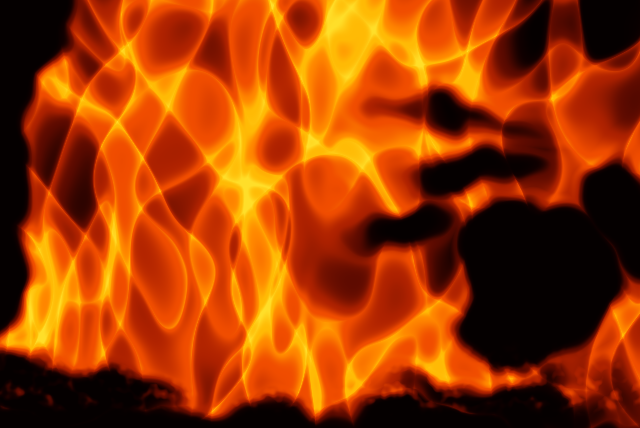
Reproduce this texture procedurally as a Shadertoy shader.

```glsl
// Close view of a wood fire: overlapping flame sheets with bright folds and dark hollows.

float hash(vec2 p) {
    return fract(sin(dot(p, vec2(127.1, 311.7))) * 43758.5453);
}

float cornerSlope(vec2 cell, vec2 offset) {
    float angle = 6.2832 * hash(cell);
    return dot(vec2(cos(angle), sin(angle)), offset);
}

// Gradient noise, roughly -0.6 to 0.6
float noise(vec2 p) {
    vec2 i = floor(p), f = fract(p);
    vec2 u = f * f * f * (f * (f * 6.0 - 15.0) + 10.0);
    vec2 e = vec2(1.0, 0.0);
    return mix(mix(cornerSlope(i, f), cornerSlope(i + e, f - e), u.x),
               mix(cornerSlope(i + e.yx, f - e.yx), cornerSlope(i + 1.0, f - 1.0), u.x), u.y);
}

vec2 sway(vec2 p, float seed) {
    return vec2(noise(p + seed), noise(p + seed + 31.7));
}

// One sheet of flame: crisp on one side of its fold, fading slowly on the other
float flameSheet(vec2 p, float seed) {
    vec2 q = p + 0.34 * sway(p * vec2(2.4, 2.0), seed * 7.3);
    q += 0.07 * sway(p * vec2(5.5, 4.0), seed * 3.1);
    q.x += 0.35 * sin(seed * 2.4) * (p.y - 0.5);
    float depth = noise(q * vec2(2.7 + 0.35 * seed, 1.1 + 0.12 * seed) + seed * 17.3) - 0.03;
    float focus = mix(16.0, 42.0, smoothstep(-0.3, 0.3, noise(p * 3.0 + seed)));
    float body = depth > 0.0 ? exp(-4.5 * depth) : exp(focus * depth);
    return body + 0.3 * exp(-focus * abs(depth));
}

// Approximate signed distance to an elliptical hollow
float hollow(vec2 p, vec2 centre, vec2 radius) {
    return (length((p - centre) / radius) - 1.0) * min(radius.x, radius.y);
}

// Distance into the fire, negative in the dark gaps around and inside it
float fireDistance(vec2 p) {
    float leftEdge = 0.06 + 0.12 * smoothstep(0.65, 0.95, p.y)
                   - 0.08 * (1.0 - smoothstep(0.15, 0.4, p.y));
    float d = min(p.x - leftEdge, p.y - 0.035);
    d = min(d, hollow(p, vec2(1.25, 0.32), vec2(0.16, 0.17)));
    d = min(d, hollow(p, vec2(1.45, 0.48), vec2(0.10, 0.13)));
    d = min(d, hollow(p, vec2(0.93, 0.48), vec2(0.11, 0.055)));
    d = min(d, hollow(p, vec2(1.10, 0.61), vec2(0.11, 0.05)));
    d = min(d, hollow(p, vec2(1.05, 0.75), vec2(0.08, 0.02)));
    d = min(d, hollow(p, vec2(0.14, 0.08), vec2(0.20, 0.08)));
    return min(d, hollow(p, vec2(1.20, 0.06), vec2(0.25, 0.04)));
}

float glow(vec2 p, vec2 centre, vec2 size) {
    vec2 v = (p - centre) / size;
    return exp(-dot(v, v));
}

vec3 fireColor(float heat) {
    vec3 c = mix(vec3(0.02, 0.0, 0.0), vec3(0.06, 0.0, 0.0), smoothstep(0.0, 0.1, heat));
    c = mix(c, vec3(0.36, 0.04, 0.0), smoothstep(0.08, 0.26, heat));
    c = mix(c, vec3(0.68, 0.13, 0.0), smoothstep(0.24, 0.43, heat));
    c = mix(c, vec3(0.94, 0.30, 0.0), smoothstep(0.41, 0.64, heat));
    c = mix(c, vec3(1.0, 0.53, 0.0), smoothstep(0.64, 0.84, heat));
    c = mix(c, vec3(1.0, 0.73, 0.02), smoothstep(0.82, 0.97, heat));
    return mix(c, vec3(1.0, 0.87, 0.16), smoothstep(0.98, 1.25, heat));
}

void mainImage(out vec4 fragColor, in vec2 fragCoord) {
    vec2 p = fragCoord / iResolution.y;
    p.x += 0.5 * (1.5 - iResolution.x / iResolution.y);

    // Overlapping sheets
    float heat = 0.11 + 0.22 * noise(p * vec2(3.0, 2.2) + 5.0);
    for (float i = 1.0; i < 5.5; i++) {
        heat += 0.27 * flameSheet(p, i);
    }

    // Hot cores and the dimmer upper right
    heat += 0.20 * glow(p, vec2(0.86, 0.82), vec2(0.22, 0.28));
    heat += 0.14 * glow(p, vec2(0.36, 0.58), vec2(0.16, 0.24));
    heat -= 0.32 * smoothstep(1.1, 1.3, p.x) * smoothstep(0.55, 0.8, p.y);

    // Dark gaps with a lit rim
    vec2 bent = p + 0.13 * sway(p * 4.0, 2.0) + 0.04 * sway(p * 11.0, 9.0);
    float inside = fireDistance(bent);
    float rim = 0.16 * exp(-28.0 * abs(inside - 0.025));
    heat = (heat + rim) * smoothstep(-0.025, 0.045, inside);

    // Faint embers along the floor
    float ember = max(noise(p * vec2(22.0, 30.0)) + 0.5 * noise(p * 55.0), 0.0);
    heat += 0.4 * ember * smoothstep(0.02, 0.07, p.y) * (1.0 - smoothstep(0.1, 0.22, p.y))
          * (1.0 - smoothstep(0.0, 0.05, inside));

    fragColor = vec4(fireColor(heat), 1.0);
}
```
